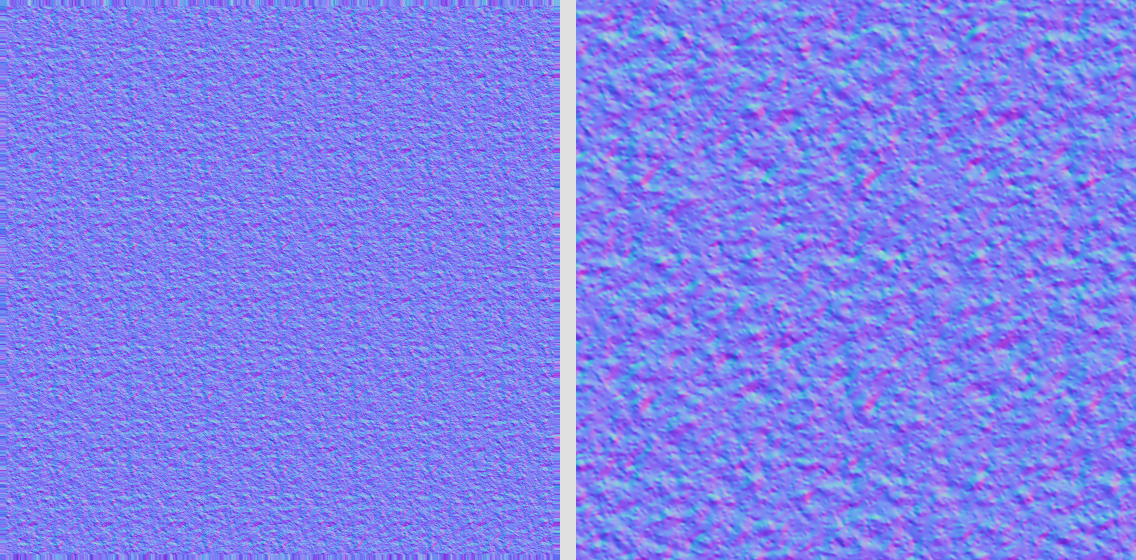
Left, the full canvas; right, a detail of the centre.
A three.js fragment shader for this texture map:

```glsl
// Tangent-space normal map of rough plaster: slanted dents, fine grain and streaked rims.
varying vec2 vUv;

const float TILES = 7.5;        // repeats of the larger relief across the canvas
const float RIM = 0.009;        // width of the stretched border
const float UNTILED = 4096.0;   // period too long to repeat on the canvas
const float BLUE_DEPTH = 0.955; // dulls the blue of flat areas
const vec2 SHARPNESS = vec2(5.0, 10.0);  // falloff along and across a dent

// Four random values per cell and layer
vec4 hash4(vec3 cell) {
  vec4 q = fract(cell.xyzx * vec4(0.1031, 0.1030, 0.0973, 0.1099));
  q += dot(q, q.wzxy + 33.33);
  return fract((q.xxyz + q.yzzw) * q.zywx);
}

// Slope of a field of elongated Gaussian dents, one per cell
vec2 dentSlope(vec2 p, float period, float lean, float spread, float seed) {
  vec2 cell = floor(p);
  vec2 local = p - cell;
  vec2 slope = vec2(0.0);
  for (int j = -1; j <= 1; j++) {
    for (int i = -1; i <= 1; i++) {
      vec2 offset = vec2(float(i), float(j));
      vec4 rnd = hash4(vec3(mod(cell + offset, period), seed));
      float angle = lean + spread * (rnd.z - 0.5);
      vec2 along = vec2(cos(angle), sin(angle));
      vec2 across = vec2(-along.y, along.x);
      vec2 d = local - offset - rnd.xy;
      vec2 q = vec2(dot(d, along), dot(d, across));
      float height = (2.0 * rnd.w - 1.0) * exp(-dot(SHARPNESS, q * q));
      vec2 g = -2.0 * height * SHARPNESS * q;
      slope += along * g.x + across * g.y;
    }
  }
  return slope;
}

// Repeating larger relief plus free fine grain
vec2 plasterSlope(vec2 uv) {
  vec2 tile = uv * TILES;
  vec2 slope = 0.11 * dentSlope(tile * 9.0, 9.0, 0.45, 2.0, 29.0);
  slope += 0.18 * dentSlope(tile * 14.0, 14.0, 0.35, 2.2, 47.0);
  slope += 0.16 * dentSlope(uv * 170.0, UNTILED, -0.2, 2.0, 71.0);
  slope += 0.15 * dentSlope(uv * 290.0, UNTILED, -0.35, 1.6, 97.0);
  return slope;
}

// Pack a surface slope into normal-map colour
vec3 encodeNormal(vec2 slope) {
  vec3 colour = 0.5 + 0.5 * normalize(vec3(-slope, 1.0));
  return colour * vec3(1.0, 1.0, BLUE_DEPTH);
}

void main() {
  // Clamping stretches the outermost relief into streaks along the rim
  vec2 uv = clamp(vUv, RIM, 1.0 - RIM);
  gl_FragColor = vec4(encodeNormal(plasterSlope(uv)), 1.0);
}
```
